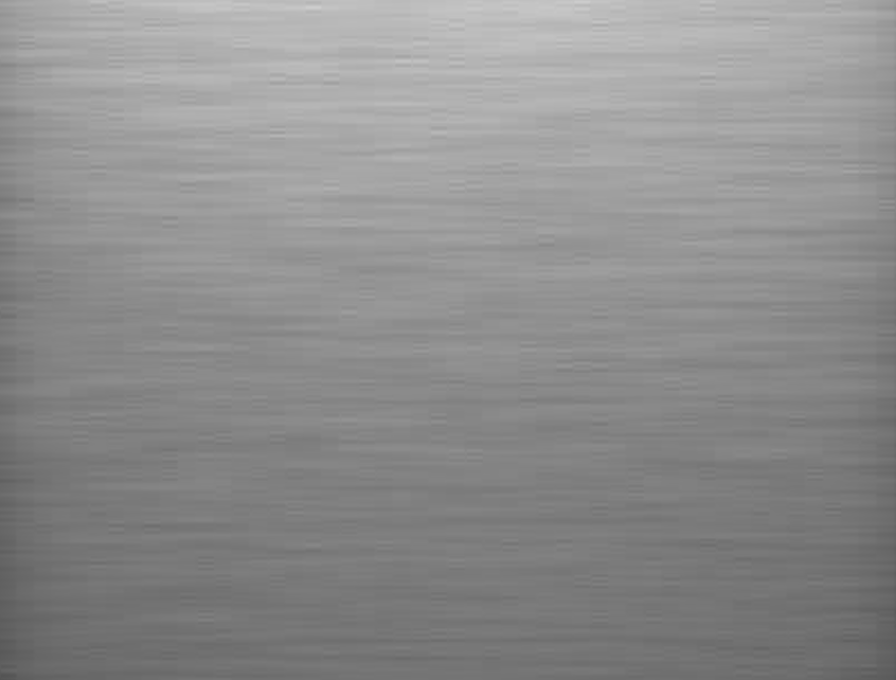
Give the GLSL for this texture, as a WebGL 1 fragment shader.

```glsl
precision highp float;

uniform vec2 u_resolution;

float hash(vec2 p) {
  vec3 q = fract(vec3(p.xyx) * 0.1031);
  q += dot(q, q.yzx + 33.33);
  return fract((q.x + q.y) * q.z);
}

float valueNoise(vec2 p) {
  vec2 cell = floor(p);
  vec2 f = fract(p);
  f = f * f * (3.0 - 2.0 * f);
  float low = mix(hash(cell), hash(cell + vec2(1.0, 0.0)), f.x);
  float high = mix(hash(cell + vec2(0.0, 1.0)), hash(cell + vec2(1.0, 1.0)), f.x);
  return mix(low, high, f.y);
}

// Broad light from the top centre, falling off towards the sides
float sheen(vec2 uv) {
  float side = abs(uv.x * 2.0 - 1.0);
  float rise = uv.y * uv.y * uv.y;
  float light = 0.447 + 0.2 * uv.y + 0.12 * rise;
  light -= (0.035 + 0.075 * rise) * side * side;
  return light - 0.06 * pow(side, 14.0);
}

// Fine horizontal brush marks of several lengths
float brushMarks(vec2 uv) {
  float marks = 0.0;
  vec2 scale = vec2(5.0, 85.0);
  for (int i = 0; i < 3; i++) {
    marks += valueNoise(uv * scale + 37.0 * float(i)) - 0.5;
    scale *= vec2(1.9, 1.5);
  }
  return marks;
}

// Small patches of regular horizontal ripples
float ripplePatches(vec2 grid) {
  vec2 cell = floor(grid);
  vec2 f = fract(grid);
  vec2 fade = smoothstep(0.0, 0.12, f) * smoothstep(0.0, 0.12, 1.0 - f);
  float strength = pow(hash(cell + 71.0), 5.0);
  float waves = 4.0 + floor(3.0 * hash(cell + 13.0));
  return strength * fade.x * fade.y * cos(3.14159 * waves * f.y);
}

void main() {
  vec2 uv = gl_FragCoord.xy / u_resolution;
  vec2 grid = uv * vec2(50.0, 37.9);

  // Hold values nearly flat across each column, with soft steps between
  float column = floor(grid.x) + smoothstep(0.8, 1.0, fract(grid.x));
  vec2 stepped = vec2(column / 50.0, uv.y);

  float grey = sheen(vec2(mix(uv.x, stepped.x, 0.4), uv.y));
  float contrast = 0.65 + 0.5 * uv.y;
  grey += 0.036 * contrast * brushMarks(stepped);
  grey += 0.03 * contrast * ripplePatches(grid);
  grey += 0.008 * (valueNoise(vec2(column, grid.y)) - 0.5);

  gl_FragColor = vec4(vec3(grey), 1.0);
}
```
